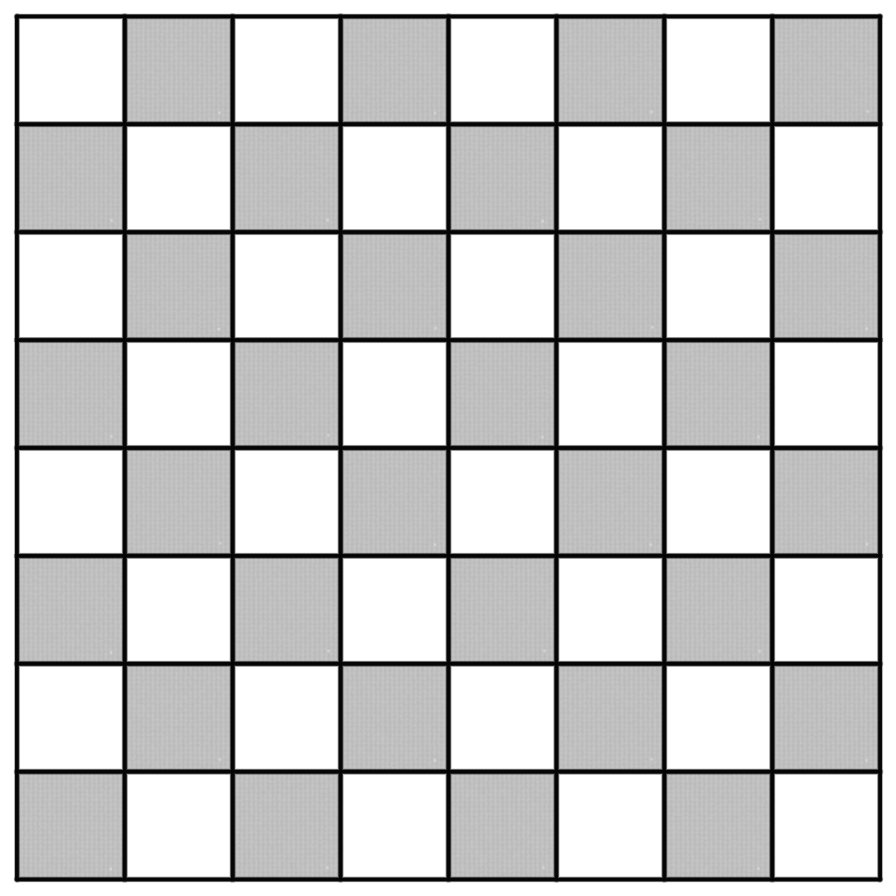
Give the GLSL for this pattern, as a WebGL 2 fragment shader.

```glsl
#version 300 es
precision highp float;
// An 8 by 8 checkered board of white and dithered grey squares, ruled in black.
// Cell parity picks the fill, a fine weave and flecks add the print grain, and
// the distance to the nearest grid line draws the rules and outer frame.
uniform vec2 u_resolution;
out vec4 fragColor;

const float CELLS = 8.0;
const vec2 BOARD_ORIGIN = vec2(0.0188, 0.0183);
const float CELL_SIZE = 0.12044;
const float LINE_WIDTH = 0.0054;
const float WEAVE_COUNT = 23.0;
const float TAU = 6.28319;

const vec3 PAPER = vec3(1.0);
const vec3 GREY = vec3(0.75);
const vec3 INK = vec3(0.02);

float hash(vec2 p) {
    return fract(sin(dot(p, vec2(127.1, 311.7))) * 43758.5453);
}

// Coverage of a shape from its signed distance
float coverage(float dist, float softness) {
    return 1.0 - smoothstep(-softness, softness, dist);
}

// Signed distance to an axis-aligned box
float boxDistance(vec2 p, vec2 halfSize) {
    vec2 d = abs(p) - halfSize;
    return length(max(d, 0.0)) + min(max(d.x, d.y), 0.0);
}

// Distance to the nearest rule, in cell units
float gridDistance(vec2 p) {
    vec2 d = abs(p - clamp(round(p), 0.0, CELLS));
    return min(d.x, d.y);
}

// Faint cross weave with slight grain and a pale fleck at the lower right
float printGrain(vec2 local, vec2 cell) {
    vec2 weave = cos(local * WEAVE_COUNT * TAU);
    float grain = hash(floor(local * WEAVE_COUNT * 2.0) + cell * 61.0) - 0.5;
    float tone = 0.014 * weave.x + 0.006 * weave.y + 0.016 * grain;
    vec2 fleckCentre = vec2(0.88, 0.11) + 0.02 * (hash(cell) - 0.5);
    float fleck = coverage(length(local - fleckCentre) - 0.012, 0.012);
    return tone + 0.09 * fleck;
}

void main() {
    vec2 uv = gl_FragCoord.xy / u_resolution;
    float softness = max(0.0014, 0.75 / min(u_resolution.x, u_resolution.y));
    vec2 board = (uv - BOARD_ORIGIN) / CELL_SIZE;
    vec2 cell = floor(board);
    float boardDist = boxDistance(board - 0.5 * CELLS, vec2(0.5 * CELLS)) * CELL_SIZE;

    // Squares: the lower-left one is grey
    float isGrey = 1.0 - mod(cell.x + cell.y, 2.0);
    isGrey *= step(boardDist, 0.0);
    vec3 greyTone = GREY + printGrain(fract(board), cell);
    vec3 colour = mix(PAPER, greyTone, isGrey);

    // Rules, clipped to the outer frame
    float halfWidth = 0.5 * LINE_WIDTH;
    float rule = coverage(gridDistance(board) * CELL_SIZE - halfWidth, softness);
    rule *= coverage(boardDist - halfWidth, softness);
    colour = mix(colour, INK, rule);

    fragColor = vec4(colour, 1.0);
}
```
